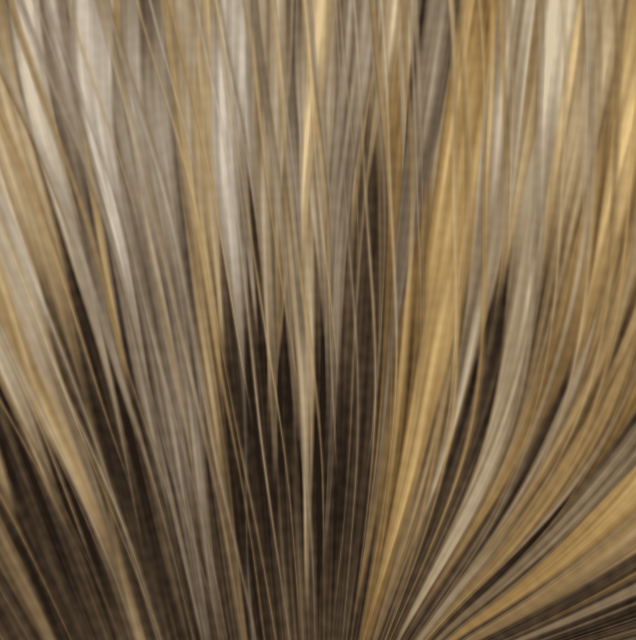
Write a WebGL 2 fragment shader that draws this texture.

```glsl
#version 300 es
precision highp float;
// Layered blonde and ash hair locks fanning upward from a dark parting.

uniform vec2 u_resolution;
out vec4 fragColor;

const vec3 SHADOW = vec3(0.14, 0.105, 0.075);
const vec3 BROWN  = vec3(0.38, 0.31, 0.22);
const vec3 HONEY  = vec3(0.56, 0.475, 0.345);
const vec3 BEIGE  = vec3(0.70, 0.62, 0.48);
const vec3 PALE   = vec3(0.87, 0.78, 0.61);
const vec3 ASH_TINT  = vec3(0.96, 1.00, 1.14);
const vec3 GOLD_TINT = vec3(1.07, 0.99, 0.80);

const float ROOT_X = 0.50;          // where the fan converges
const int   LOCK_LAYERS = 5;
const int   STRAY_LAYERS = 3;
const float LOCK_WIDTH = 0.38;      // half width, in cells
const float STRAY_WIDTH = 0.075;
const float EDGE = 0.0036;          // softness of strand edges
const float FIBRE_FREQ = 62.0;
const float FIBRE_CONTRAST = 0.80;
const float BROAD_CONTRAST = 0.38;
const float GAP_X = 0.11;           // main dark opening
const float GAP_SPACING = 0.29;
const float GAP_WIDTH = 0.068;

vec3 hash3(vec2 p) {
    vec3 q = fract(p.xyx * vec3(0.1031, 0.1030, 0.0973));
    q += dot(q, q.yxz + 33.33);
    return fract((q.xxy + q.yzz) * q.zyx);
}

vec2 gradient(vec2 cell) {
    float a = 6.2832 * hash3(cell).x;
    return vec2(cos(a), sin(a));
}

float gradientNoise(vec2 p) {
    vec2 i = floor(p), f = p - i;
    vec2 w = f * f * f * (f * (f * 6.0 - 15.0) + 10.0);
    float a = dot(gradient(i), f);
    float b = dot(gradient(i + vec2(1, 0)), f - vec2(1, 0));
    float c = dot(gradient(i + vec2(0, 1)), f - vec2(0, 1));
    float d = dot(gradient(i + vec2(1, 1)), f - vec2(1, 1));
    return mix(mix(a, b, w.x), mix(c, d, w.x), w.y);
}

// Fan coordinates: across the strands, along them, and local spread.
vec3 fanCoords(vec2 p) {
    float x = p.x - ROOT_X;
    float leftSpread = mix(0.47, 1.0, p.y);
    float rightSpread = 1.0 - exp(-2.5 * (p.y + 0.11));
    float spread = mix(leftSpread, rightSpread, smoothstep(-0.15, 0.25, x));
    return vec3(asinh(2.0 * x / spread) * 0.5, p.y, spread);
}

float fibres(float across, float along, float seed) {
    float coarse = gradientNoise(vec2(across * FIBRE_FREQ, along * 2.4 + seed));
    float fine = gradientNoise(vec2(across * FIBRE_FREQ * 1.9, along * 5.0 - seed));
    return 0.6 * coarse + 0.3 * fine;
}

// Wedge-shaped dark openings that widen downward, on the left and centre.
float openings(vec3 q) {
    float u = (q.x - GAP_X + 0.02 * gradientNoise(q.xy * vec2(4.0, 3.0))) / GAP_SPACING;
    float id = floor(u + 0.5);
    float top = id == 0.0 ? 1.0 : 0.66;
    float depth = smoothstep(0.0, 0.3, top - q.y);
    float halfWidth = GAP_WIDTH * mix(0.4, 1.0, depth);
    float inside = 1.0 - smoothstep(0.3, 1.0, abs(u - id) * GAP_SPACING / halfWidth);
    return id > 0.5 ? 0.0 : inside * depth * smoothstep(-0.15, 0.2, q.y);
}

// Paints one row of tapering locks over hair, stored as (tone, warmth).
void paintLocks(vec3 q, float seed, float freq, float slant, float width,
                float shade, float opacity, inout vec2 hair) {
    float bend = 0.035 * gradientNoise(vec2(q.x * 3.0 + seed, q.y * 1.8));
    float u = (q.x + slant * (q.y - 0.5) + bend) * freq;
    float base = floor(u);
    float edge = EDGE / q.z;
    for (int j = -1; j <= 1; j++) {
        float id = base + float(j);
        vec3 h = hash3(vec2(id + 50.0, seed * 7.0 + 3.0));
        vec3 k = hash3(vec2(id + 90.0, seed * 11.0 + 5.0));
        float d = u - id - 0.5 - 0.5 * (h.x - 0.5) - 0.6 * (h.y - 0.5) * (q.y - 0.5);
        float tip = mix(-0.35, 0.65, h.z);
        float taper = mix(0.2, 1.0, smoothstep(tip, tip + 0.65, q.y));
        float body = width * taper * mix(0.55, 1.15, k.x);
        float present = smoothstep(tip, tip + 0.12, q.y);
        float outside = (abs(d) - body) / freq;
        float cover = opacity * present * (1.0 - smoothstep(-edge, edge, outside));
        float shadow = present * (1.0 - smoothstep(-0.002, 0.014, outside));
        hair.x *= 1.0 - shade * shadow;

        float contrast = FIBRE_CONTRAST * smoothstep(0.1, 0.7, q.z);
        float tone = 0.63 + 0.38 * (k.y - 0.5);
        tone += contrast * fibres(d / freq, q.y, id * 3.7 + seed);
        tone -= 0.07 * smoothstep(0.5, 1.0, abs(d) / max(body, 0.001));
        float warm = k.z + 0.3 * smoothstep(-0.1, 0.45, q.x) - 0.2;
        hair = mix(hair, vec2(tone, warm), cover);
    }
}

vec3 hairColor(float tone, float warm) {
    float t = clamp(tone, 0.0, 1.0) * 4.0;
    vec3 color = mix(SHADOW, BROWN, min(t, 1.0));
    color = mix(color, HONEY, clamp(t - 1.0, 0.0, 1.0));
    color = mix(color, BEIGE, clamp(t - 2.0, 0.0, 1.0));
    color = mix(color, PALE, clamp(t - 3.0, 0.0, 1.0));
    return color * mix(ASH_TINT, GOLD_TINT, clamp(warm, 0.0, 1.0));
}

void main() {
    vec2 p = gl_FragCoord.xy / u_resolution;
    vec3 q = fanCoords(p);

    // Dark undercoat with faint fibres
    vec2 hair = vec2(0.19 + 0.45 * fibres(q.x, q.y, 2.0), 0.3);

    // Locks thin out inside openings and fill in upward and to the right
    float opening = openings(q);
    float patches = gradientNoise(vec2(q.x * 6.0 + 4.0, q.y * 1.1));
    float fullness = 1.0 + 0.5 * patches + 0.2 * smoothstep(0.1, 0.4, q.x);
    fullness = (fullness + 0.2 * smoothstep(0.4, 0.9, q.y)) * (1.0 - 0.8 * opening);
    for (int i = 0; i < LOCK_LAYERS; i++) {
        float n = float(i);
        float slant = 0.12 * (hash3(vec2(n, 8.0)).x - 0.5);
        paintLocks(q, n + 1.0, 6.5 + 2.2 * n, slant, LOCK_WIDTH * fullness, 0.18, 1.0, hair);
    }
    hair.x += BROAD_CONTRAST * gradientNoise(vec2(q.x * 7.0 - 2.0, q.y * 1.7 + 6.0));
    hair.x *= 1.0 - 0.55 * opening;

    // Thin loose hairs crossing the locks
    for (int i = 0; i < STRAY_LAYERS; i++) {
        float n = float(i);
        float slant = 0.22 * (hash3(vec2(n, 21.0)).y - 0.5);
        paintLocks(q, n + 20.0, 13.0 + 4.0 * n, slant, STRAY_WIDTH, 0.08, 0.65, hair);
    }

    // Darker roots and soft mottling
    hair.x *= mix(0.72, 1.0, smoothstep(0.0, 0.45, p.y));
    hair.x += 0.06 * gradientNoise(p * 60.0);
    fragColor = vec4(hairColor(hair.x, hair.y), 1.0);
}
```
